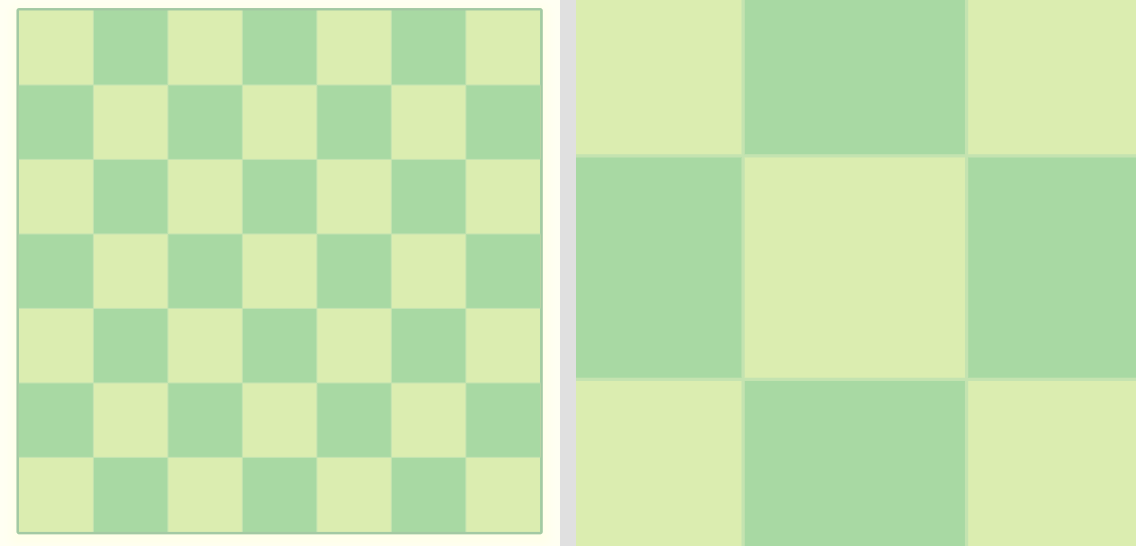
Left: the whole. Right: its middle third, enlarged.
Reproduce this pattern procedurally as a Shadertoy shader.

```glsl
// A seven by seven checkerboard in pale lime and soft green, with thin seams,
// a rounded sage frame and a faint warm glow on ivory. Box distances shape the
// frame and glow; floor and fract give the cells. Lengths are canvas heights.

#define CELLS 7.0
#define CENTER vec2(-0.0007, 0.0033)
#define BOARD_HALF 0.4820
#define FRAME_WIDTH 0.0045
#define CORNER_RADIUS 0.0050
#define SEAM_WIDTH 0.0020
#define GLOW_DROP 0.0080
#define GLOW_REACH 0.0300

const vec3 LIME  = vec3(0.86, 0.93, 0.69);
const vec3 GREEN = vec3(0.66, 0.85, 0.64);
const vec3 SEAM  = vec3(0.77, 0.89, 0.69);
const vec3 FRAME = vec3(0.64, 0.79, 0.64);
const vec3 IVORY = vec3(1.00, 1.00, 0.95);
const vec3 GLOW  = vec3(1.00, 1.00, 0.91);

// Signed distance to a rounded square
float roundedSquare(vec2 p, float halfSize, float radius) {
    vec2 q = abs(p) - halfSize + radius;
    return length(max(q, 0.0)) + min(max(q.x, q.y), 0.0) - radius;
}

// Coverage of a shape from its signed distance
float coverage(float dist, float pixel) {
    return clamp(0.5 - dist / pixel, 0.0, 1.0);
}

// Alternating cells, lime in the corners, with a seam along each shared edge
vec3 checkerboard(vec2 p, float innerHalf, float pixel) {
    float cellSize = 2.0 * innerHalf / CELLS;
    vec2 grid = (p + innerHalf) / cellSize;
    vec2 cell = floor(grid);
    float odd = mod(cell.x + cell.y, 2.0);
    vec3 color = mix(LIME, GREEN, odd);

    vec2 edge = (0.5 - abs(fract(grid) - 0.5)) * cellSize;
    // The outer rim of the grid belongs to the frame and has no seam
    vec2 inside = step(abs(p), vec2(innerHalf - 0.5 * cellSize));
    edge = mix(vec2(cellSize), edge, inside);
    float seamDist = min(edge.x, edge.y) - 0.5 * SEAM_WIDTH;
    return mix(color, SEAM, coverage(seamDist, pixel));
}

void mainImage(out vec4 fragColor, in vec2 fragCoord) {
    float pixel = 1.0 / iResolution.y;
    vec2 p = (fragCoord - 0.5 * iResolution.xy) * pixel - CENTER;

    // Ivory ground with a glow dropped slightly below the board
    float glowDist = roundedSquare(p + vec2(0.0, GLOW_DROP), BOARD_HALF, CORNER_RADIUS);
    float glow = 1.0 - smoothstep(-0.5 * GLOW_REACH, GLOW_REACH, glowDist);
    vec3 color = mix(IVORY, GLOW, glow);

    // Frame, then the cells inside it
    float boardDist = roundedSquare(p, BOARD_HALF, CORNER_RADIUS);
    color = mix(color, FRAME, coverage(boardDist, pixel));
    float innerHalf = BOARD_HALF - FRAME_WIDTH;
    vec3 cells = checkerboard(p, innerHalf, pixel);
    color = mix(color, cells, coverage(boardDist + FRAME_WIDTH, pixel));

    fragColor = vec4(color, 1.0);
}
```
